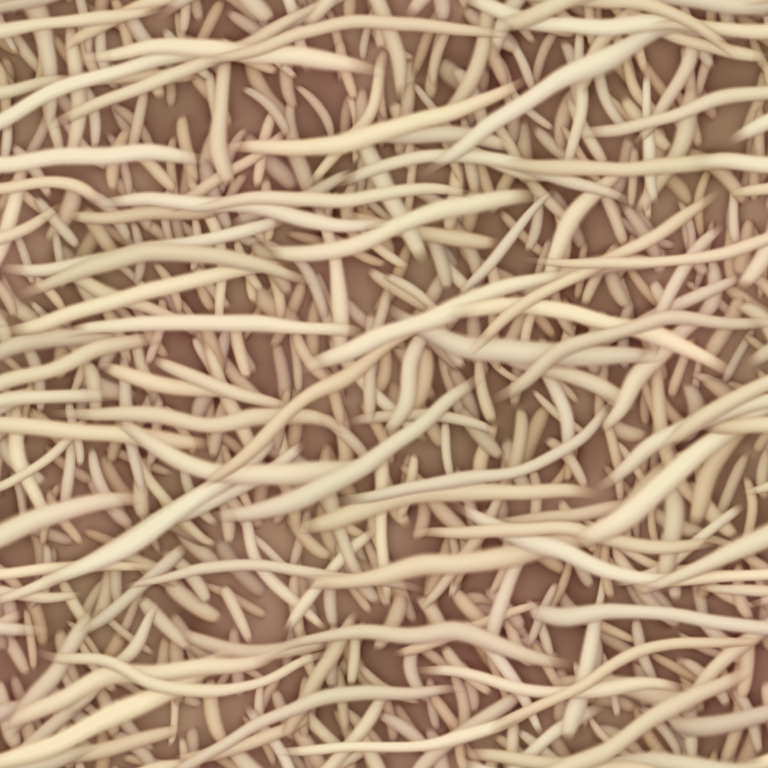
Write a WebGL 1 fragment shader that draws this texture.

```glsl
precision highp float;
// A tiling web of pale, tangled fibres over dark brown hollows.
uniform vec2 u_resolution;

#define LONG_GRID vec2(5.0, 11.0)
#define MID_GRID vec2(8.0, 10.0)
#define SHORT_GRID vec2(17.0, 17.0)
#define WAVINESS 0.016
#define BEND 0.2
#define ROUNDNESS 0.36
#define SHADOW 0.17
#define FLOOR_TONE 0.25
#define LIGHT_DIR vec2(-0.5, 0.8)
#define DARK vec3(0.44, 0.31, 0.24)
#define MIDDLE vec3(0.71, 0.59, 0.475)
#define PALE vec3(0.94, 0.87, 0.74)

vec4 hash4(vec2 cell, float seed) {
  vec4 k = vec4(dot(cell, vec2(127.1, 311.7)), dot(cell, vec2(269.5, 183.3)),
                dot(cell, vec2(419.2, 371.9)), dot(cell, vec2(97.3, 157.1)));
  return fract(sin(k + seed * 17.3) * 43758.5453);
}

// Smooth value noise that wraps after `period` cells; two channels in -1..1.
vec2 wrapNoise(vec2 p, float period, float seed) {
  vec2 c = floor(p * period);
  vec2 f = fract(p * period);
  f = f * f * (3.0 - 2.0 * f);
  vec2 a = hash4(mod(c, period), seed).xy;
  vec2 b = hash4(mod(c + vec2(1.0, 0.0), period), seed).xy;
  vec2 d = hash4(mod(c + vec2(0.0, 1.0), period), seed).xy;
  vec2 e = hash4(mod(c + 1.0, period), seed).xy;
  return 2.0 * mix(mix(a, b, f.x), mix(d, e, f.x), f.y) - 1.0;
}

// Paints one layer of bent, tapering fibres; surface holds tone and tint.
void paintFibres(inout vec2 surface, vec2 p, vec2 grid, float halfLength,
                 float halfWidth, float tilt, float spread, float level,
                 float seed) {
  p += WAVINESS * (wrapNoise(p, 7.0, seed) + 0.4 * wrapNoise(p, 15.0, seed + 3.0));
  vec2 home = floor(p * grid);
  for (int j = -2; j <= 2; j++) {
    for (int i = -1; i <= 1; i++) {
      vec2 cell = home + vec2(float(i), float(j));
      vec4 place = hash4(mod(cell, grid), seed);
      vec4 trait = hash4(mod(cell, grid), seed + 7.7);

      // Local frame: x runs along the fibre, y across it.
      float angle = tilt + spread * (2.0 * place.z - 1.0);
      vec2 along = vec2(cos(angle), sin(angle));
      vec2 across = vec2(-along.y, along.x);
      vec2 offset = p - (cell + place.xy) / grid;
      float t = dot(offset, along) / halfLength;
      float bend = BEND * (2.0 * place.w - 1.0);
      float y = dot(offset, across) - bend * halfLength * t * t;
      y /= sqrt(1.0 + 4.0 * bend * bend * t * t);

      // Rounded profile, dipping under its neighbours at both ends.
      float t4 = min(t * t * t * t, 1.0);
      float width = halfWidth * mix(0.75, 1.3, trait.x) * (1.0 - 0.6 * t4);
      float side = y / width;
      float ends = 1.0 - smoothstep(0.75, 1.0, abs(t));
      float cover = ends * (1.0 - smoothstep(0.65, 1.3, abs(side)));
      float lit = side - 0.25 * dot(across, LIGHT_DIR);
      float tone = level + 0.2 * (trait.y - 0.5) - 0.25 * t4 - ROUNDNESS * lit * lit;
      float tint = trait.z - 0.5 + 0.35 * side;

      surface.x -= SHADOW * ends * exp(-0.35 * side * side);
      surface = mix(surface, vec2(tone, tint), cover);
    }
  }
}

void main() {
  vec2 uv = gl_FragCoord.xy / u_resolution;

  // Hollows first, then fibres from the deepest layer to the topmost.
  vec2 surface = vec2(FLOOR_TONE + 0.15 * wrapNoise(uv, 12.0, 1.0).x, 0.0);
  paintFibres(surface, uv, SHORT_GRID, 0.046, 0.0085, 1.9, 0.9, 0.66, 11.0);
  paintFibres(surface, uv, SHORT_GRID, 0.046, 0.0080, 1.9, 0.6, 0.80, 23.0);
  paintFibres(surface, uv, MID_GRID, 0.100, 0.0095, 0.9, 1.3, 0.93, 37.0);
  paintFibres(surface, uv, LONG_GRID, 0.200, 0.0110, 0.22, 0.45, 1.02, 53.0);

  // Tone ramp with a faint warm and cool drift.
  float tone = clamp(surface.x, -0.3, 1.06);
  vec3 color = tone < 0.5 ? mix(DARK, MIDDLE, tone * 2.0)
                          : mix(MIDDLE, PALE, tone * 2.0 - 1.0);
  color += vec3(0.02, 0.0, -0.035) * surface.y;
  color += vec3(0.015, -0.005, 0.01) * wrapNoise(uv, 9.0, 5.0).y;
  gl_FragColor = vec4(color, 1.0);
}
```
